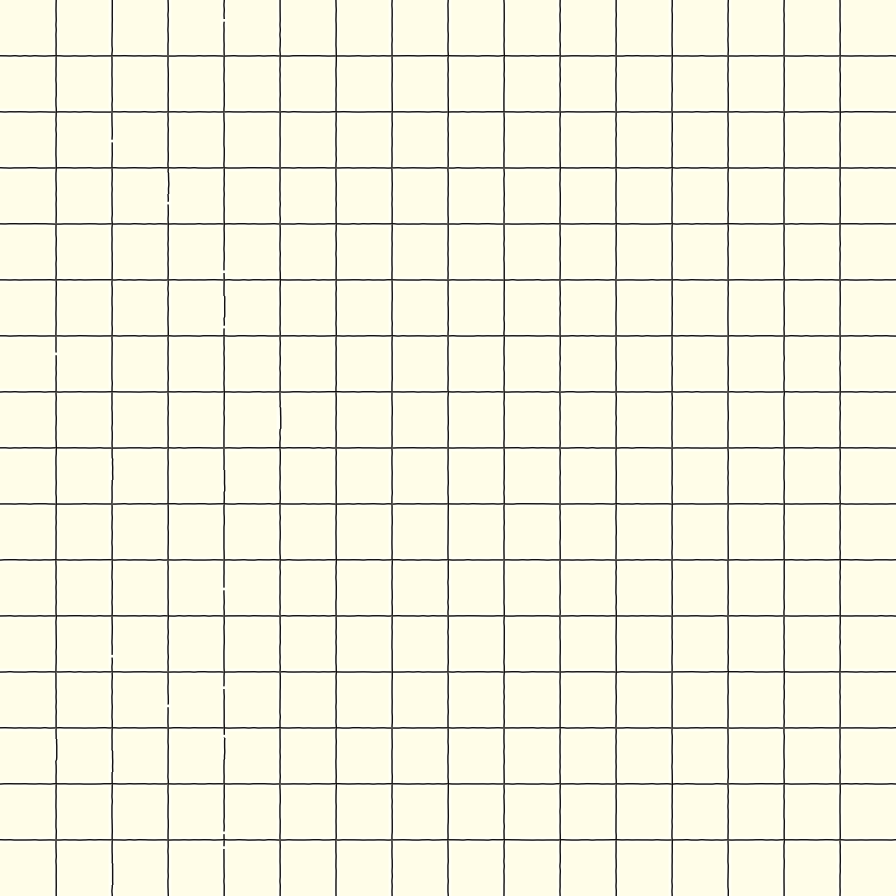
Write a Shadertoy shader that draws this pattern.

```glsl
const float CELLS = 16.0;            // repeats across and down
const float LINE_HALF = 0.0008;      // half width of an ink line
const float HALO_HALF = 0.0039;      // half width of the pale band around a line
const float LINE_BIAS = 0.00012;     // constant drift of a line off its grid position
const float WOBBLE = 0.00022;        // roughness of the line edge
const float WOBBLE_FREQ = 180.0;
const float WORN_LINES = 5.5;        // vertical lines below this index are worn
const float GAP_CHANCE = 0.16;
const float GAP_HALF = 0.0015;
const float STEP_CHANCE = 0.10;
const float STEP_HALF = 0.012;
const float STEP_SHIFT = 0.0006;
const vec3 PAPER = vec3(1.0, 0.992, 0.91);
const vec3 HALO = vec3(1.0, 1.0, 0.96);
const vec3 INK = vec3(0.07, 0.06, 0.06);

// Integer hash to the range 0..1
float hash(ivec3 p) {
    uvec3 q = uvec3(p + 64) * uvec3(1597u, 7919u, 3571u);
    uint n = (q.x ^ (q.y << 5) ^ (q.z << 11)) * 747796405u + 289133u;
    n = ((n >> ((n >> 28) + 4u)) ^ n) * 277803737u;
    n = (n >> 22) ^ n;
    return float(n & 65535u) / 65535.0;
}

// Smooth noise along one line
float lineNoise(float t, int line, int seed) {
    int i = int(floor(t));
    float f = smoothstep(0.0, 1.0, fract(t));
    return mix(hash(ivec3(i, line, seed)), hash(ivec3(i + 1, line, seed)), f);
}

// Share of a pixel covered by a band around zero
float bandCoverage(float d, float halfWidth, float pixel) {
    float hi = min(d + 0.5 * pixel, halfWidth);
    float lo = max(d - 0.5 * pixel, -halfWidth);
    return clamp((hi - lo) / pixel, 0.0, 1.0);
}

// Ink in x and halo in y for one family of parallel lines
vec2 ruledLines(float across, float along, int seed, bool worn, float pixel) {
    float index = round(across * CELLS);
    if (index < 0.5 || index > CELLS - 0.5) return vec2(0.0);

    int line = int(index);
    float d = across - index / CELLS;
    float halo = bandCoverage(d, HALO_HALF, pixel);
    float rough = lineNoise(along * WOBBLE_FREQ, line, seed) - 0.5;
    float offset = LINE_BIAS + 2.0 * WOBBLE * rough;
    float gap = 0.0;

    // Sparse breaks and sidesteps
    if (worn && index < WORN_LINES) {
        int cell = int(floor(along * CELLS));
        float gapAt = (float(cell) + mix(0.1, 0.9, hash(ivec3(cell, line, 11)))) / CELLS;
        float stepAt = (float(cell) + mix(0.25, 0.75, hash(ivec3(cell, line, 12)))) / CELLS;
        float hasGap = step(hash(ivec3(cell, line, 13)), GAP_CHANCE);
        float hasStep = step(hash(ivec3(cell, line, 14)), STEP_CHANCE);
        gap = hasGap * bandCoverage(along - gapAt, GAP_HALF, pixel);
        offset += hasStep * STEP_SHIFT * bandCoverage(along - stepAt, STEP_HALF, pixel);
    }

    float ink = bandCoverage(d - offset, LINE_HALF, pixel) * (1.0 - gap);
    return vec2(ink, halo);
}

void mainImage(out vec4 fragColor, in vec2 fragCoord) {
    float pixel = 1.0 / min(iResolution.x, iResolution.y);
    vec2 uv = fragCoord * pixel;

    vec2 vertical = ruledLines(uv.x, uv.y, 1, true, pixel);
    vec2 horizontal = ruledLines(uv.y, uv.x, 2, false, pixel);
    vec2 cover = max(vertical, horizontal);

    vec3 color = mix(PAPER, HALO, cover.y);
    color = mix(color, INK, cover.x);
    fragColor = vec4(color, 1.0);
}
```
